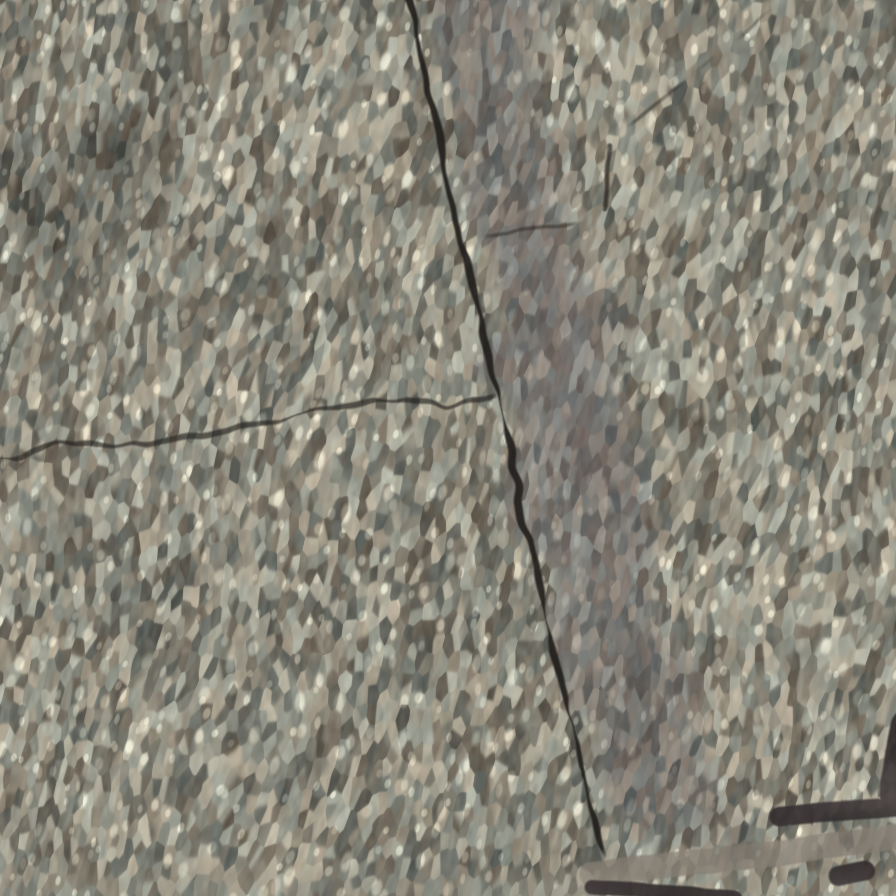
Give the GLSL for this texture, as a WebGL 2 fragment shader.

```glsl
#version 300 es
precision highp float;
// Weathered aggregate paving: slanted grains, a smooth worn band, dark cracks and debris.

uniform vec2 u_resolution;
out vec4 fragColor;

const vec3 STONE_HUE = vec3(1.0, 0.982, 0.89);
const vec3 CRACK_COLOR = vec3(0.13, 0.12, 0.11);
const vec3 DEBRIS_COLOR = vec3(0.21, 0.19, 0.19);
const vec3 LEDGE_COLOR = vec3(0.52, 0.49, 0.45);
const float BASE_TONE = 0.54;
const float GRAIN_CONTRAST = 0.37;
const float PEBBLE_GAIN = 0.21;
const float TINT_AMOUNT = 0.05;
const float LEAN = 0.16;
const vec2 GRAIN_CELLS = vec2(108.0, 52.0);
const vec2 PEBBLE_CELLS = vec2(62.0, 36.0);
const float BAND_WIDTH = 0.155;
const float SOFTNESS = 0.002;

// Integer hash: three values in 0..1 per cell and salt
vec3 hash3(vec2 cell, uint salt) {
    uvec3 v = uvec3(uvec2(ivec2(cell)), salt) * 1664525u + 1013904223u;
    v.x += v.y * v.z; v.y += v.z * v.x; v.z += v.x * v.y;
    v ^= v >> 16u;
    v.x += v.y * v.z; v.y += v.z * v.x; v.z += v.x * v.y;
    return vec3(v & 65535u) / 65535.0;
}

float noise(vec2 p, uint salt) {
    vec2 i = floor(p), f = fract(p);
    f = f * f * (3.0 - 2.0 * f);
    float low = mix(hash3(i, salt).x, hash3(i + vec2(1, 0), salt).x, f.x);
    float high = mix(hash3(i + vec2(0, 1), salt).x, hash3(i + vec2(1, 1), salt).x, f.x);
    return mix(low, high, f.y);
}

// Signed jagged offset, about -1..1
float jag(float t, uint salt) {
    return (noise(vec2(t * 14.0, 0.5), salt) - 0.5) * 1.3
         + (noise(vec2(t * 48.0, 0.5), salt + 1u) - 0.5) * 0.8;
}

// Packed grains blended softly: x = tone, y = tint
vec2 grains(vec2 q) {
    vec2 cell = floor(q), total = vec2(0.0);
    float weights = 0.0;
    for (int y = -1; y <= 1; y++)
    for (int x = -1; x <= 1; x++) {
        vec2 c = cell + vec2(x, y);
        vec3 h = hash3(c, 1u);
        vec2 d = c + h.xy - q;
        float w = exp(-13.0 * dot(d, d));
        total += w * vec2(h.z, hash3(c, 2u).x);
        weights += w;
    }
    return total / max(weights, 1e-6);
}

// Sparse pale pebbles of varied size
float pebbles(vec2 q) {
    vec2 cell = floor(q);
    float cover = 0.0;
    for (int y = -1; y <= 1; y++)
    for (int x = -1; x <= 1; x++) {
        vec2 c = cell + vec2(x, y);
        vec3 h = hash3(c, 3u), shape = hash3(c, 4u);
        float radius = mix(0.22, 0.46, shape.x * shape.x);
        float d = length((c + h.xy - q) * vec2(1.0, mix(0.8, 1.25, shape.y))) / radius;
        cover = max(cover, step(0.55, h.z) * mix(0.5, 1.1, shape.z) * (1.0 - smoothstep(0.45, 1.1, d)));
    }
    return cover;
}

float segment(vec2 p, vec2 a, vec2 b) {
    vec2 ab = b - a;
    return length(p - a - ab * clamp(dot(p - a, ab) / dot(ab, ab), 0.0, 1.0));
}

float fill(float d, float radius) {
    return 1.0 - smoothstep(radius - SOFTNESS, radius + SOFTNESS, d);
}

void main() {
    vec2 p = gl_FragCoord.xy / u_resolution;
    float broad = noise(p * 6.0, 10u), patchy = noise(p * 17.0, 11u);

    // Worn band along the main crack, and a damp stain
    float crackX = 0.453 + 0.229 * (1.0 - p.y) + 0.009 * jag(p.y, 20u);
    float across = p.x - crackX + (patchy - 0.5) * 0.06;
    float band = smoothstep(-0.005, 0.02, across) * (1.0 - smoothstep(BAND_WIDTH - 0.06, BAND_WIDTH + 0.02, across));
    band *= mix(0.65, 1.0, broad) * smoothstep(0.03, 0.12, p.y);
    float stain = 1.0 - smoothstep(0.3, 1.1, length((p - vec2(0.07, 0.78)) / vec2(0.16, 0.13)) + (patchy - 0.5) * 0.7);

    // Leaning aggregate
    vec2 q = vec2(p.x - LEAN * p.y + 0.02 * broad, p.y);
    vec2 grain = grains(q * GRAIN_CELLS);
    float streak = noise(q * vec2(210.0, 85.0), 12u) - 0.5;
    float calm = max(0.5 * band, 0.4 * (1.0 - smoothstep(0.01, 0.045, p.y)));
    float tone = BASE_TONE + ((grain.x - 0.5) * GRAIN_CONTRAST + streak * 0.09) * (1.0 - calm);
    tone += PEBBLE_GAIN * pebbles(q * PEBBLE_CELLS) * (1.0 - 0.75 * band);
    tone += (broad - 0.5) * 0.03 + (patchy - 0.5) * 0.04 - 0.075 * band;
    tone *= 1.0 - 0.19 * stain;
    vec3 color = tone * STONE_HUE + (grain.y - 0.5) * TINT_AMOUNT * vec3(0.7, -0.4, -0.9);
    color += band * vec3(0.0, -0.006, 0.02);

    // Main crack, its width pinching along the way
    float pinch = noise(vec2(p.y * 26.0, 0.5), 22u);
    float mainCrack = fill(abs(p.x - crackX), 0.0045 * smoothstep(0.05, 0.8, pinch)) * smoothstep(0.04, 0.055, p.y);

    // Side crack on the left
    float sideY = 0.49 + 0.125 * p.x + 0.016 * jag(p.x, 30u);
    float sideWidth = 0.0035 * smoothstep(0.0, 0.8, noise(vec2(p.x * 30.0, 0.5), 32u));
    float sideCrack = fill(abs(p.y - sideY), sideWidth) * (1.0 - smoothstep(-0.01, 0.0, p.x - crackX));

    // Faint branching crack on the upper right
    vec2 w = p + 0.007 * vec2(jag(p.y, 40u), jag(p.x, 42u));
    float branch = min(segment(w, vec2(0.52, 0.735), vec2(0.655, 0.75)), segment(w, vec2(0.68, 0.837), vec2(0.775, 0.915)));
    branch = min(branch, segment(w, vec2(0.775, 0.915), vec2(0.86, 0.985)));
    float faint = fill(branch, 0.002) * smoothstep(0.25, 0.7, noise(p * 32.0, 44u));
    float upright = fill(segment(w, vec2(0.678, 0.765), vec2(0.68, 0.835)), 0.0025);
    float crack = max(max(mainCrack, 0.7 * sideCrack), max(0.5 * faint, 0.75 * upright));
    color = mix(color, CRACK_COLOR, crack * 0.92);

    // Ledge and debris in the lower right corner
    vec2 rough = p + 0.004 * vec2(jag(p.y, 50u), jag(p.x, 52u));
    float ledge = fill(segment(rough, vec2(0.66, 0.022), vec2(1.02, 0.068)), 0.014);
    color = mix(color, LEDGE_COLOR * (0.9 + 0.3 * patchy), 0.75 * ledge);
    float debris = min(segment(rough, vec2(0.87, 0.09), vec2(1.02, 0.1)), segment(rough, vec2(1.012, 0.19), vec2(1.0, 0.11)) - 0.008);
    debris = min(debris, segment(rough, vec2(0.935, 0.022), vec2(0.965, 0.028)));
    debris = min(debris, segment(rough, vec2(0.66, 0.008), vec2(0.82, -0.002)) + 0.003);
    color = mix(color, DEBRIS_COLOR * (0.7 + 0.6 * patchy), 0.92 * fill(debris, 0.011));

    fragColor = vec4(clamp(color, 0.0, 1.0), 1.0);
}
```
